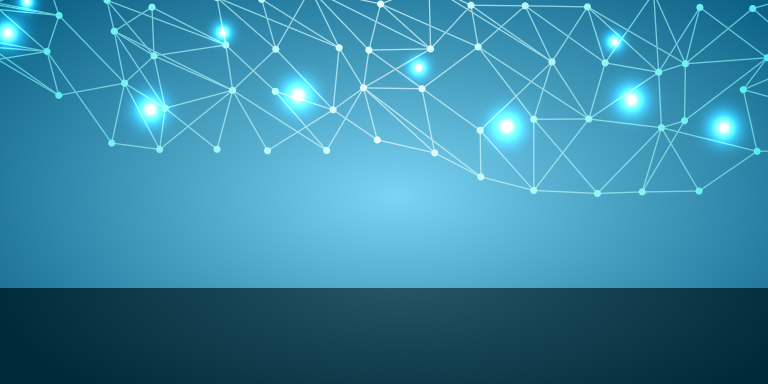
Reproduce this background procedurally as a Shadertoy shader.

```glsl
// A glowing network of linked dots hangs over a soft blue backdrop and a dark floor band.
// A jittered lattice, squeezed under a curved lower outline, gives the dots; a hash picks the links.
// Lengths are in canvas heights, with p.y measured downward from the top edge.

float hash(vec2 p) {
    return fract(sin(dot(p, vec2(127.1, 311.7))) * 43758.5453);
}

// Lower outline of the network at a given x
float outline(float x) {
    float dip = (x - 1.02) / 0.1;
    return 0.16 + 0.23 * smoothstep(0.0, 0.36, x)
        + 0.11 * smoothstep(1.05, 1.38, x)
        - 0.11 * smoothstep(1.84, 1.97, x)
        - 0.035 * exp(-dip * dip);
}

// Dot position for lattice column id.x and row id.y (0 = top, 3 = outline)
vec2 node(vec2 id) {
    vec2 jitter = vec2(hash(id), hash(id + 37.0)) - 0.5;
    float x = 0.005 + 0.14 * id.x + jitter.x * (id.y > 2.5 ? 0.03 : 0.09);
    float y = mix(-0.015, outline(x), id.y / 3.0);
    return vec2(x, y + jitter.y * (id.y > 2.5 ? 0.01 : 0.075));
}

float segmentDistance(vec2 p, vec2 a, vec2 b) {
    vec2 ab = b - a;
    return length(p - a - ab * clamp(dot(p - a, ab) / dot(ab, ab), 0.0, 1.0));
}

// Antialiased fill of a shape from its signed distance
float coverage(float d) {
    return clamp(0.5 - d * iResolution.y, 0.0, 1.0);
}

vec3 backdrop(vec2 p) {
    float wall = length((p - vec2(1.03, 0.51)) / vec2(1.03, 0.55));
    vec3 blue = mix(vec3(0.48, 0.83, 0.95), vec3(0.04, 0.38, 0.52), min(wall / 1.3, 1.0));
    float shade = length((p - vec2(1.05, 0.72)) / vec2(1.1, 0.45));
    vec3 ground = mix(vec3(0.15, 0.34, 0.41), vec3(0.0, 0.16, 0.22), min(shade, 1.0));
    return mix(ground, blue, coverage(p.y - 0.75));
}

// x: link coverage, y: dot coverage
vec2 network(vec2 p) {
    vec2 ink = vec2(0.0);
    float column = floor(p.x / 0.14);
    for (int i = -3; i <= 3; i++) {
        for (int j = 0; j < 4; j++) {
            vec2 id = vec2(column + float(i), float(j));
            vec2 a = node(id);
            ink.y = max(ink.y, coverage(length(p - a) - 0.0092));

            // One sideways link, then four reaching down to the next row
            for (int k = 0; k < 5; k++) {
                if (j == 3 && k > 0) break;
                float reach = float(k) - 2.0;
                vec2 stride = k == 0 ? vec2(1.0, 0.0) : vec2(reach, 1.0);
                float chance = k == 0 ? 0.5 : 0.85 - 0.25 * abs(reach);
                if (j == 3) chance = id.x > 6.5 || id.x == 2.0 ? 1.0 : 0.0;
                if (hash(id * 1.7 + float(k) * 9.3) > chance) continue;
                float d = segmentDistance(p, a, node(id + stride));
                ink.x = max(ink.x, coverage(d - 0.0017));
            }
        }
    }
    return ink;
}

// White core inside a cyan halo
vec3 glow(vec2 p, vec2 center, float size) {
    float r = length(p - center) / size;
    return vec3(0.1, 0.6, 0.75) * exp(-r * r * 0.9)
        + vec3(0.9, 0.8, 0.7) * exp(-r * r * 4.5);
}

void mainImage(out vec4 fragColor, in vec2 fragCoord) {
    vec2 p = fragCoord / iResolution.y;
    p.y = 1.0 - p.y;
    vec3 color = backdrop(p);

    if (p.y < 0.58) {
        // Links and dots turn from white to turquoise toward the sides
        float side = min(abs(p.x - 1.03), 1.0);
        vec2 ink = network(p);
        color = mix(color, mix(vec3(0.87, 0.98, 1.0), vec3(0.45, 0.9, 0.92), side), ink.x * 0.75);
        color = mix(color, mix(vec3(0.92, 1.0, 1.0), vec3(0.3, 0.92, 0.93), side), ink.y);

        // Large lights zigzag along the network
        for (int i = 0; i < 6; i++) {
            float n = float(i);
            float bend = n - 3.4;
            float x = 0.02 + 0.372 * n + 0.234 * exp(-1.5 * bend * bend);
            float y = 0.297 - 0.036 * cos(3.14159 * n) - 0.175 * exp(-1.3 * n);
            color += glow(p, vec2(x, y), 0.04);
        }

        // Small lights follow a wave near the top
        for (int i = 0; i < 5; i++) {
            float n = float(i);
            color += glow(p, vec2(0.07 + 0.51 * n, 0.091 - 0.086 * cos(1.5 * n)), 0.024);
        }
    }
    fragColor = vec4(min(color, 1.0), 1.0);
}
```
